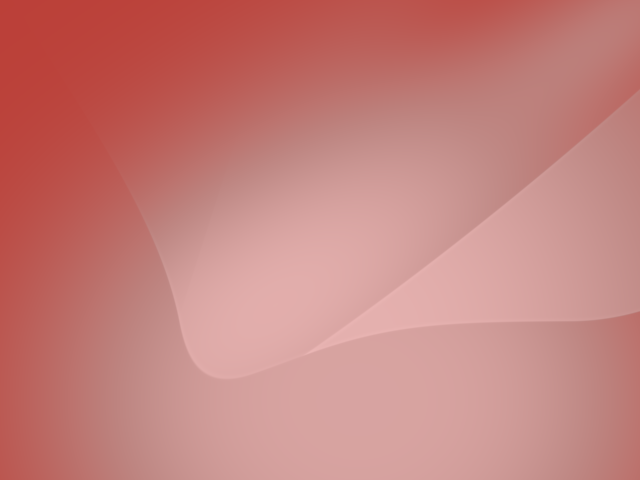
A Shadertoy shader for this background:

```glsl
// Soft red backdrop with a translucent folded sheet of light.
// Three glows (backdrop, sheet, fold) set a tone that is split by smooth
// curved edges, then a ramp turns the tone from deep red to pale pink.

const float ASPECT = 4.0 / 3.0;
const float DARK_TONE = 0.25;

// Bell-shaped falloff; a higher power gives a flatter middle.
float glow(vec2 offset, vec2 size, float power) {
    return exp(-pow(length(offset / size) + 1e-4, power));
}

float smoothMin(float a, float b, float radius) {
    float h = max(radius - abs(a - b), 0.0) / radius;
    return min(a, b) - 0.25 * radius * h * h;
}

// Thin bright line around a zero distance.
float rim(float dist, float width) {
    return exp(-dist * dist / (width * width));
}

// Positive inside the sheet: a bowed left side, a wavy bottom, a round corner.
float sheetDistance(vec2 p) {
    float d = p.y - 0.22;
    float leftX = 0.385 - d * d * (0.98 - 0.5 * d);
    float tail = max(p.x - 1.19, 0.0);
    float dx = p.x - 0.36;
    float bottomY = 0.331 - 0.142 * exp(-9.2 * dx * dx) + tail * tail;
    return smoothMin(p.x - leftX, p.y - bottomY, 0.139);
}

// Positive below the rising diagonal fold.
float foldDistance(vec2 p) {
    float dx = p.x - 0.868;
    return 0.78 * (0.4306 + 0.76 * dx + 0.139 * dx * dx - p.y);
}

float backdropTone(vec2 p) {
    vec2 offset = p - vec2(0.747, 0.167);
    return DARK_TONE + 0.39 * glow(offset, vec2(0.68, 0.59), 3.2);
}

// Slanted glow with a light beam and a darker band towards the upper right.
float sheetTone(vec2 p) {
    vec2 offset = p - vec2(0.573, 0.358);
    vec2 q = vec2(dot(offset, vec2(0.82, 0.57)), dot(offset, vec2(-0.57, 0.82)));
    float tone = DARK_TONE + 0.43 * glow(q, vec2(0.833, 0.384), 2.2);
    tone += 0.12 * smoothstep(0.52, 0.97, q.x) * rim(q.y - 0.078, 0.104);
    tone -= 0.05 * glow(q - vec2(0.69, 0.286), vec2(0.22, 0.1), 2.0);
    return tone;
}

float foldTone(vec2 p) {
    return DARK_TONE + 0.44 * glow(p - vec2(0.747, 0.306), vec2(0.925), 2.2);
}

// Red stays level in the shadows and lifts in the pale tones.
vec3 toneColor(float tone) {
    float red = 0.735 + 0.02 * log(1.0 + exp((tone - 0.53) / 0.02));
    return vec3(red, tone, 1.05 * tone - 0.042);
}

void mainImage(out vec4 fragColor, in vec2 fragCoord) {
    vec2 p = fragCoord / iResolution.xy * vec2(ASPECT, 1.0);
    float soft = max(1.0 / iResolution.y, 0.0015);

    // Layer masks
    float sheetDist = sheetDistance(p);
    float foldDist = foldDistance(p);
    float sheetMask = smoothstep(-soft, soft, sheetDist);
    float foldMask = smoothstep(-soft, soft, foldDist);

    // Faint crease inside the sheet
    float creaseDist = p.x - 0.39 - 0.32 * (p.y - 0.392);
    float creaseFade = smoothstep(0.3, 0.42, p.y) * (1.0 - smoothstep(0.5, 0.78, p.y));
    float crease = 0.008 * creaseFade * smoothstep(-soft, soft, creaseDist)
                 * exp(-max(creaseDist, 0.0) * 12.0);

    // Combine the glows
    float sheet = mix(sheetTone(p) + crease, foldTone(p), foldMask);
    float tone = mix(backdropTone(p), sheet, sheetMask);

    // Light catching the edges
    float edgeFade = 1.0 - smoothstep(0.45, 0.75, p.y);
    tone += 0.012 * rim(sheetDist - soft, 2.0 * soft) * edgeFade;
    tone += 0.014 * rim(foldDist - soft, 2.0 * soft) * sheetMask;

    fragColor = vec4(toneColor(tone), 1.0);
}
```
